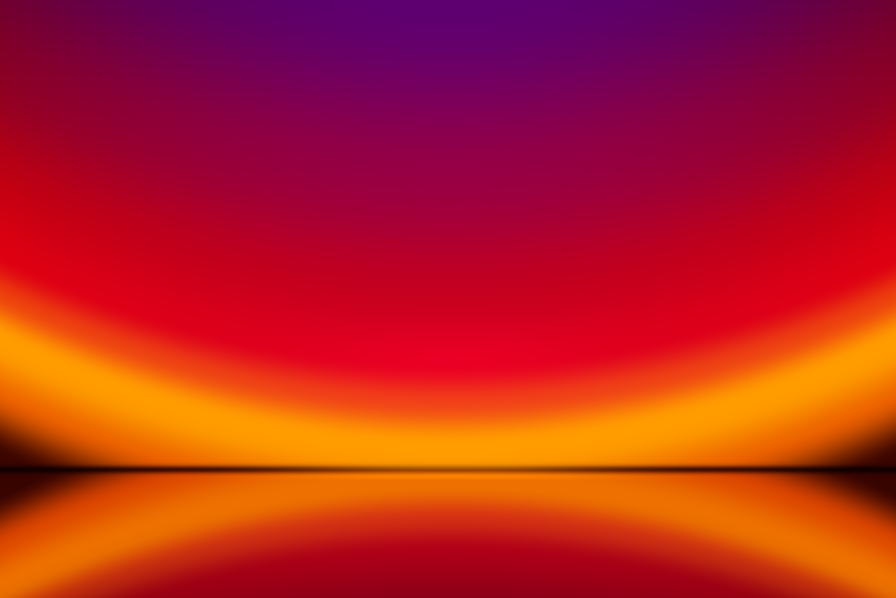
Give the GLSL for this background, as a Shadertoy shader.

```glsl
// Abstract sunset: a glowing curved band over a dark horizon, with a violet sky.
// One colour ramp, driven by signed height above a parabola, paints the sky;
// a flipped, dimmed copy of the same ramp paints the floor below the horizon.

#define HORIZON 0.215       // height of the dark line
#define SKY_ARC 0.332       // lowest point of the sky band's upper edge
#define FLOOR_ARC 0.127     // highest point of the reflected edge
#define ARC_RISE 0.18       // rise of the arcs from centre to sides
#define FLOOR_SQUEEZE 1.2   // compression of the reflected ramp
#define LINE_WIDTH 0.0065   // softness of the horizon line

// Blends towards a colour as d passes from a to b.
vec3 stop(vec3 base, vec3 tint, float a, float b, float d) {
    return mix(base, tint, smoothstep(a, b, d));
}

// Colour at signed height d above the arc; side2 is 0 at centre, 1 at the sides.
vec3 glowRamp(float d, float side2) {
    vec3 c = vec3(0.23, 0.02, 0.0);                              // shadow
    c = stop(c, vec3(0.92, 0.37, 0.00), -0.275, -0.17, d);       // amber
    c = stop(c, vec3(1.00, 0.61, 0.00), -0.19, -0.09, d);        // gold
    c = stop(c, vec3(0.93, 0.26, 0.09), -0.075, -0.002, d);      // ember
    c = stop(c, vec3(0.87, 0.00, 0.12), -0.012, 0.06, d);        // scarlet
    c = stop(c, vec3(0.77, 0.00, 0.12), 0.05, 0.20, d);          // crimson
    c = stop(c, vec3(0.60, 0.00, 0.26), 0.16, 0.38, d);          // wine
    c = stop(c, vec3(0.37, 0.00, 0.44), 0.34, 0.66, d);          // violet
    c.b *= 1.0 - 0.45 * side2;
    c.r *= 1.0 - 0.13 * side2 * smoothstep(0.1, 0.5, d);
    return c;
}

vec3 skyColor(float side, float y) {
    float side2 = side * side;
    vec3 c = glowRamp(y - SKY_ARC - ARC_RISE * side2, side2);
    // Soft red bloom resting on the arc
    vec2 q = vec2(side / 0.3, (y - 0.40) / 0.07);
    return c + vec3(0.05, 0.0, 0.02) * exp(-dot(q, q));
}

vec3 floorColor(float side, float y) {
    float side2 = side * side;
    float d = (FLOOR_ARC - ARC_RISE * side2 - y) * FLOOR_SQUEEZE;
    float depth = clamp((HORIZON - y) / HORIZON, 0.0, 1.0);
    vec3 dim = mix(vec3(0.98, 0.80, 0.9), vec3(0.68, 0.55, 0.75), depth);
    // Orange stays brighter than the red pool beneath it
    dim = mix(vec3(0.93, 0.72, 0.9), dim, smoothstep(-0.10, 0.06, d));
    return glowRamp(d, side2) * dim;
}

void mainImage(out vec4 fragColor, in vec2 fragCoord) {
    vec2 uv = fragCoord / iResolution.xy;
    float side = 2.0 * uv.x - 1.005;
    float pixel = 1.0 / iResolution.y;

    // Sky over floor, joined by a smooth edge
    float above = smoothstep(-pixel, pixel, uv.y - HORIZON);
    vec3 color = mix(floorColor(side, uv.y), skyColor(side, uv.y), above);

    // Dark horizon line, fainter where the glow is strongest
    float offset = (uv.y - HORIZON) / LINE_WIDTH;
    float strength = mix(0.42, 0.85, smoothstep(0.05, 0.6, abs(side)));
    color *= 1.0 - strength * vec3(0.85, 1.0, 1.0) * exp(-offset * offset);

    // Thin highlight just under the line
    float rim = (uv.y - HORIZON + 0.011) / 0.005;
    color += vec3(0.08, 0.08, 0.0) * exp(-rim * rim - 6.0 * side * side);

    fragColor = vec4(clamp(color, 0.0, 1.0), 1.0);
}
```
